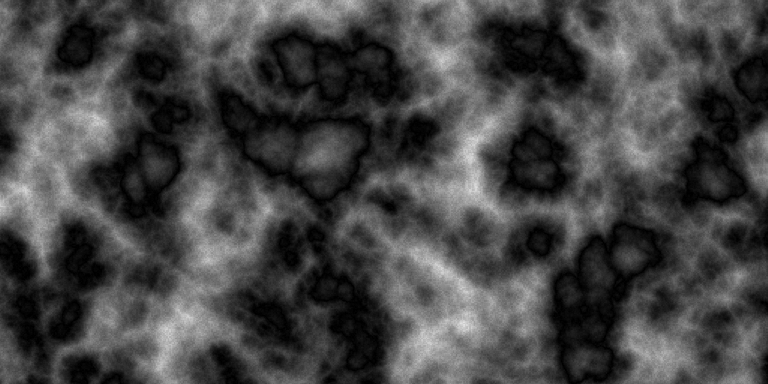
This texture is drawn by a WebGL 1 fragment shader. Its source:

```glsl
precision highp float;
uniform vec2 u_resolution;

// Tuning: scales are in cells per canvas height
const float CLOUD_SCALE = 2.7;
const float RIDGE_SCALE = 3.6;
const float CLOUD_AMOUNT = 0.46;
const float RIDGE_AMOUNT = 0.86;
const float RIDGE_MEAN = 0.4;
const float BASE_LEVEL = 0.275;
const float FOLD_AMOUNT = 0.75;
const float OCTAVE_GAIN = 0.5;
const float GRAIN_SCALE = 256.0;
const float GRAIN_AMOUNT = 0.1;
const int OCTAVES = 7;
const mat2 OCTAVE_TURN = mat2(1.6, 1.2, -1.2, 1.6);
const vec2 CLOUD_OFFSET = vec2(17.3, 41.7);
const vec2 RIDGE_OFFSET = vec2(63.1, 8.4);

float hash(vec2 p) {
  vec3 q = fract(vec3(p.xyx) * 0.1031);
  q += dot(q, q.yzx + 33.33);
  return fract((q.x + q.y) * q.z);
}

// Slope of a randomly turned gradient at one lattice corner
float cornerSlope(vec2 cell, vec2 corner, vec2 local) {
  float angle = 6.28319 * hash(cell + corner);
  return dot(vec2(cos(angle), sin(angle)), local - corner);
}

float gradientNoise(vec2 p) {
  vec2 cell = floor(p);
  vec2 f = p - cell;
  vec2 fade = f * f * f * (f * (f * 6.0 - 15.0) + 10.0);
  float bottom = mix(cornerSlope(cell, vec2(0.0, 0.0), f),
                     cornerSlope(cell, vec2(1.0, 0.0), f), fade.x);
  float top = mix(cornerSlope(cell, vec2(0.0, 1.0), f),
                  cornerSlope(cell, vec2(1.0, 1.0), f), fade.x);
  return 1.25 * mix(bottom, top, fade.y);
}

// Returns the smooth sum in x and the creased sum in y
vec2 cloudAndCrease(vec2 p) {
  vec2 cloudPos = p * CLOUD_SCALE + CLOUD_OFFSET;
  vec2 creasePos = p * RIDGE_SCALE + RIDGE_OFFSET;
  vec2 total = vec2(0.0);
  float amplitude = 1.0;
  for (int i = 0; i < OCTAVES; i++) {
    total.x += amplitude * gradientNoise(cloudPos);
    total.y += amplitude * abs(gradientNoise(creasePos));
    cloudPos = OCTAVE_TURN * cloudPos + 5.7;
    creasePos = OCTAVE_TURN * creasePos + 9.2;
    amplitude *= OCTAVE_GAIN;
  }
  return total;
}

void main() {
  vec2 p = gl_FragCoord.xy / u_resolution.y;
  vec2 layers = cloudAndCrease(p);

  // Bright creases over soft clouds
  float height = BASE_LEVEL + CLOUD_AMOUNT * layers.x
               + RIDGE_AMOUNT * (RIDGE_MEAN - layers.y);

  // Folding at zero leaves thin black veins in the hollows
  float tone = max(height, -FOLD_AMOUNT * height);

  // Fine grain, stronger in the light
  float grain = hash(floor(p * GRAIN_SCALE) + 211.0) - 0.5;
  tone += GRAIN_AMOUNT * grain * (0.2 + tone);

  gl_FragColor = vec4(vec3(clamp(tone, 0.0, 1.0)), 1.0);
}
```
